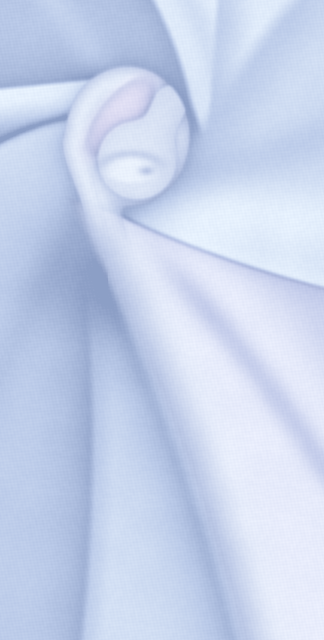
A Shadertoy shader for this texture:

```glsl
// Pale blue woven cloth gathered into a rolled knot with folds radiating from it.

const float WIDTH = 0.508;   // canvas width in units of its height
const float CONTRAST = 1.32;

float edge(float x, float soft) { return smoothstep(-soft, soft, x); }
float bump(float x, float w) { return exp(-x * x / (w * w)); }
float decay(float x, float w) { return exp(-max(x, 0.) / w); }

// x: signed offset to the left of the bowed line ab.xy - ab.zw, y: position along it
vec2 fold(vec2 p, vec4 ab, float bow) {
    vec2 axis = ab.zw - ab.xy, q = p - ab.xy;
    float len = length(axis);
    axis /= len;
    float t = dot(q, axis) / len, c = clamp(t, 0., 1.);
    return vec2(axis.x * q.y - axis.y * q.x - bow * 4. * c * (1. - c), t);
}

float ellipse(vec2 q, vec2 radii) {
    return (length(q / radii) - 1.) * min(radii.x, radii.y);
}

float capsule(vec2 p, vec4 ab, float radius) {
    vec2 q = p - ab.xy, axis = ab.zw - ab.xy;
    return length(q - axis * clamp(dot(q, axis) / dot(axis, axis), 0., 1.)) - radius;
}

float smoothMin(float a, float b, float k) {
    float h = max(k - abs(a - b), 0.) / k;
    return min(a, b) - h * h * k * .25;
}

float hash(vec2 p) { return fract(sin(dot(p, vec2(41.3, 289.1))) * 4375.5); }

float noise(vec2 p) {
    vec2 i = floor(p), f = fract(p), e = vec2(1, 0);
    f = f * f * (3. - 2. * f);
    return mix(mix(hash(i), hash(i + e), f.x), mix(hash(i + e.yx), hash(i + 1.), f.x), f.y);
}

// Folds behind the knot, along the top and right
float upperFolds(vec2 p) {
    float strip = fold(p, vec4(.241, 1, .3, .84), .006).x;
    float inner = fold(p, vec4(.341, 1, .33, .84), 0.).x;
    float wide = fold(p, vec4(.46, 1, .33, .82), -.006).x;
    float streak = fold(p, vec4(.08, 1, .16, .9), 0.).x;
    float hollow = fold(p, vec4(.26, .7, .508, .79), 0.).x;
    float ridge = fold(p, vec4(.28, .68, .508, .65), 0.).x;
    float v = .5 + .1 * bump(streak, .025) - .2 * decay(-strip, .03);
    v = mix(v, .86 - .14 * bump(strip - .05, .02), edge(strip, .007));
    v = mix(v, .58 + .27 * smoothstep(0., .07, inner), edge(inner, .006));
    float broad = .55 + .15 * smoothstep(0., .09, wide)
                - .14 * bump(hollow, .035) + .17 * bump(ridge, .05);
    return mix(v, broad, edge(wide, .016));
}

// Bright wedge and the large sheet on the left
float leftFolds(vec2 p, float v, float rim) {
    float side = 1. - step(.17, p.x);
    float wedge = fold(p, vec4(0, .861, .15, .876), 0.).x;
    float gap = fold(p, vec4(0, .776, .11, .815), .004).x;
    vec2 pleat = fold(p, vec4(.137, .518, .128, 0), .012);
    v -= .27 * decay(wedge, .025) * smoothstep(.24, .1, p.x);
    v = mix(v, .9 - .55 * smoothstep(.015, .08, -wedge), edge(-wedge, .005) * side);
    float slant = fold(p, vec4(.117, .65, 0, .43), 0.).x;
    float sheet = .57 + .2 * decay(-gap, .07) - .09 * bump(slant, .03);
    sheet -= .22 * bump(length(p - vec2(.13, .56)), .08);
    sheet += smoothstep(-.15, .3, pleat.y) * mix(-.3 * decay(-pleat.x, .04),
             .17 * smoothstep(0., .04, pleat.x), edge(pleat.x, .008));
    sheet -= .56 * decay(-rim, .048) * smoothstep(.72, .48, p.y);
    v = mix(v, sheet, edge(-gap, .005) * max(side, edge(-rim, .02)));
    return v - .34 * bump(gap - .002, .008) * side;
}

// Long diagonal fold, its valley and the sheet beyond it
float mainFold(float rim, vec2 valley, float crease) {
    float v = .36 + .52 * smoothstep(-.02, .07, rim);
    v -= .24 * smoothstep(.04, .14, valley.x);
    v -= .3 * bump(valley.x, .022) * smoothstep(-.05, .35, valley.y);
    return v - .2 * decay(-crease, .014);
}

// Rolled knot: rim, shaded inside and curled lobe
float knotShade(vec2 p, float knot, float hollow, float lobe) {
    float v = .76 + .12 * bump(knot + .02, .012) - .28 * decay(-knot, .007);
    v = mix(v, .82 - .28 * decay(-hollow, .01), edge(-hollow, .005));
    v -= .34 * decay(lobe, .01);
    float lobeTone = .82 - .12 * decay(-lobe, .012) - .1 * smoothstep(.22, .29, p.x);
    v = mix(v, lobeTone, edge(-lobe, .004));
    float mouth = ellipse(p - vec2(.206, .737), vec2(.042, .022));
    v = mix(v, .93, edge(-mouth, .006));
    v -= .24 * bump(mouth, .007) * smoothstep(.72, .755, p.y);
    return v - .4 * bump(length((p - vec2(.23, .733)) * vec2(1, 1.6)), .012);
}

vec3 clothColour(float v) {
    vec3 dark = vec3(.56, .62, .77), mid = vec3(.74, .79, .905), light = vec3(.91, .94, .985);
    return v < .5 ? mix(dark, mid, v * 2.) : mix(mid, light, v * 2. - 1.);
}

void mainImage(out vec4 fragColor, in vec2 fragCoord) {
    vec2 p = fragCoord / iResolution.xy * vec2(WIDTH, 1);
    float rim = fold(p, vec4(.118, .67, .378, 0), .02).x;
    vec2 crease = fold(p, vec4(.19, .662, .508, .551), -.008);
    vec2 valley = fold(p, vec4(.215, .635, .508, .271), .012);

    // Sheets from back to front
    float v = upperFolds(p) + .2 * decay(crease.x, .035) * smoothstep(.12, .3, p.x);
    v = leftFolds(p, v, rim);
    float lower = edge(-crease.x, .004) * edge(rim, .01);
    v = mix(v, mainFold(rim, valley, crease.x), lower);
    v -= .28 * bump(crease.x, .004) * edge(crease.y, .05) * smoothstep(1.5, .4, crease.y);

    // Knot over the folds
    float knot = ellipse(p - vec2(.2, .787), vec2(.098, .11));
    knot = smoothMin(knot, capsule(p, vec4(.13, .77, .18, .6), .028), .02);
    vec2 tilted = mat2(.64, -.77, .77, .64) * (p - vec2(.189, .818));
    float hollow = ellipse(tilted, vec2(.075, .032));
    float lobe = smoothMin(length(p - vec2(.215, .75)) - .062,
                           capsule(p, vec4(.24, .78, .268, .84), .027), .02);
    v -= .25 * decay(knot, .018) * (1. - lower) * smoothstep(.6, .68, p.y);
    float knotMask = edge(-knot, .004) * smoothstep(.6, .7, p.y);
    v = mix(v, knotShade(p, knot, hollow, lobe), knotMask);

    // Weave and regional tints
    float weave = sin(dot(p, vec2(520, 800))) * sin(dot(p, vec2(-640, 560)));
    v = .58 + CONTRAST * (v - .58) + .036 * weave;
    v += .05 * (noise(p * 22.) + noise(p * 210.) - 1.);
    vec3 colour = clothColour(clamp(v, 0., 1.05));
    colour += vec3(.006, -.008, .004) * lower * smoothstep(0., .12, rim);
    colour += vec3(-.01, .002, .006) * (1. - lower) * (1. - knotMask);
    colour += vec3(.03, -.012, 0) * knotMask * edge(-hollow, .015) * edge(lobe, .01);
    fragColor = vec4(colour, 1);
}
```
